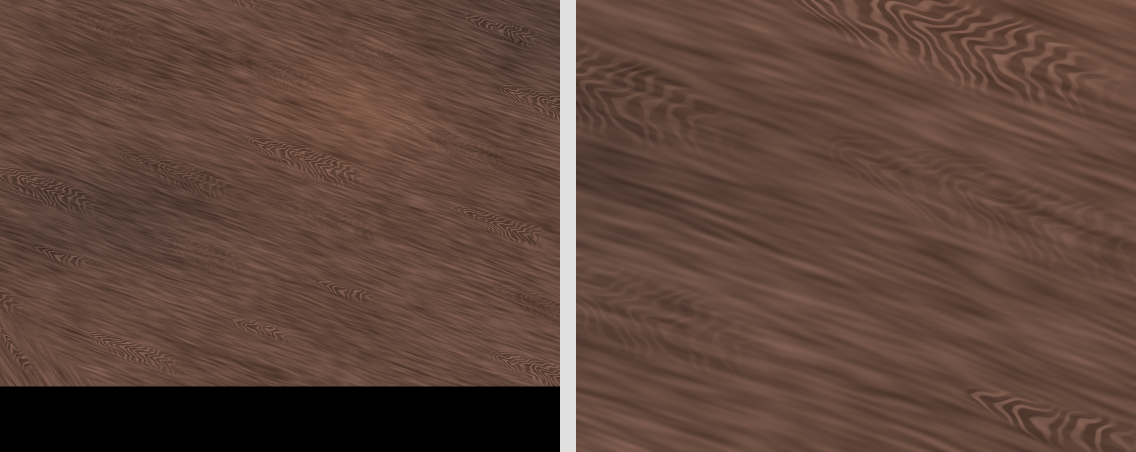
Left, the full canvas; right, a detail of the centre.
Reproduce this texture procedurally as a Shadertoy shader.

```glsl
// Dark brown oak floor with slanting grain, above a plain black band.
// Stretched gradient noise and warped lines make the grain; each cell of a
// staggered grid holds one cathedral figure, drawn as nested chevrons.

const vec3 BLACK = vec3(0.0);
const vec3 DARK_WOOD = vec3(0.265, 0.182, 0.145);
const vec3 LIGHT_WOOD = vec3(0.515, 0.378, 0.325);
const vec3 WARM_TINT = vec3(0.035, 0.008, -0.012);
const float BAND_TOP = 0.145;
const float GRAIN_ANGLE = -0.34;
const float CORNER_ANGLE = -0.95;
const vec2 CELL = vec2(0.42, 0.135);

vec2 hash2(vec2 p) {
    vec3 h = fract(p.xyx * vec3(0.1031, 0.1030, 0.0973));
    h += dot(h, h.yzx + 33.33);
    return fract((h.xx + h.yz) * h.zy);
}

vec2 gradientAt(vec2 corner) {
    float angle = 6.2832 * hash2(corner).x;
    return vec2(cos(angle), sin(angle));
}

// Gradient noise, roughly -0.7 to 0.7
float noise(vec2 p) {
    vec2 i = floor(p), f = fract(p);
    vec2 u = f * f * f * (f * (f * 6.0 - 15.0) + 10.0);
    float a = dot(gradientAt(i), f);
    float b = dot(gradientAt(i + vec2(1, 0)), f - vec2(1, 0));
    float c = dot(gradientAt(i + vec2(0, 1)), f - vec2(0, 1));
    float d = dot(gradientAt(i + vec2(1, 1)), f - vec2(1, 1));
    return mix(mix(a, b, u.x), mix(c, d, u.x), u.y);
}

float fbm(vec2 p) {
    float sum = 0.0, amplitude = 0.6;
    for (int i = 0; i < 3; i++) {
        sum += amplitude * noise(p);
        p = p * 2.03 + 17.3;
        amplitude *= 0.5;
    }
    return sum;
}

vec2 rotate(vec2 p, float angle) {
    float c = cos(angle), s = sin(angle);
    return vec2(c * p.x + s * p.y, c * p.y - s * p.x);
}

float glow(vec2 p, vec2 center, vec2 radius) {
    vec2 d = (p - center) / radius;
    return exp(-dot(d, d));
}

// Cathedral figure with its tip at the origin: x = stripe, y = coverage
vec2 cathedral(vec2 p, float len, float halfWidth) {
    float along = p.x / len;
    float side = p.y + 0.010 * noise(p * vec2(14.0, 30.0) + len * 90.0);
    float slope = mix(3.2, 1.1, smoothstep(0.1, 0.8, along));
    float arch = slope * sqrt(side * side + 0.000006);
    float waver = 0.018 * noise(p * vec2(40.0, 90.0) + len * 50.0);
    float wave = sin(6.2832 * (p.x - arch + waver) / 0.0165);
    float width = halfWidth * mix(0.4, 1.0, smoothstep(0.0, 0.4, along));
    float cover = 1.0 - smoothstep(0.4, 1.0, abs(side) / width);
    cover *= smoothstep(0.0, 0.1, along) * (1.0 - smoothstep(0.65, 1.0, along));
    cover *= 0.85 + 0.8 * noise(p * vec2(30.0, 60.0) + 8.0);
    return vec2(wave, clamp(cover, 0.0, 1.0));
}

// Continuous hairlines that follow the grain and fade in and out
float hairlines(vec2 q, float spacing) {
    float warp = 2.6 * noise(q * vec2(2.6, 10.0)) + 0.9 * noise(q * vec2(9.0, 45.0));
    float wave = sin(6.2832 * (q.y / spacing + warp));
    return wave * smoothstep(-0.35, 0.45, noise(q * vec2(5.0, 16.0) + 31.0));
}

// Brightness of the wood, 0 to 1, with the grain running at an angle
float woodTone(vec2 p, float angle) {
    vec2 q = rotate(p, angle) + 3.0;

    // Fibres, hairlines, wider streaks and thin dark pores
    float y = q.y + 0.012 * noise(q * vec2(3.0, 7.0));
    float fine = noise(vec2(q.x * 11.0, y * 125.0));
    float finest = noise(vec2(q.x * 24.0, y * 210.0 + 60.0));
    float streak = fbm(vec2(q.x * 2.6, y * 26.0));
    float pores = smoothstep(0.2, 0.5, noise(vec2(q.x * 7.0, y * 110.0 + 40.0)));
    float grain = 0.32 * fine + 0.34 * finest + 0.36 * streak - 0.17 * pores
                + 0.13 * hairlines(q, 0.0095);

    // One figure per staggered cell, at random size and strength
    float row = floor(q.y / CELL.y);
    vec2 grid = vec2(q.x / CELL.x + 0.37 * row, q.y / CELL.y);
    vec2 id = floor(grid);
    vec2 place = hash2(id + 5.0), kind = hash2(id + 71.0);
    float len = mix(0.15, 0.31, smoothstep(0.05, 0.5, kind.x));
    vec2 tip = vec2(place.x * (CELL.x - len), CELL.y * mix(0.35, 0.65, place.y));
    vec2 figure = cathedral(fract(grid) * CELL - tip, len, 0.11 * len);
    float strength = figure.y * mix(0.25, 1.0, smoothstep(0.15, 0.6, kind.y));

    // Thin pale crests over darker gaps
    float crest = smoothstep(-0.3, 0.95, figure.x);
    float stripe = mix(-0.30, 0.42, crest);

    // Slight tone step from board to board
    float board = 0.09 * (hash2(id + 133.0).x - 0.5);
    return 0.54 + mix(grain, stripe + 0.45 * grain, strength) + board;
}

void mainImage(out vec4 fragColor, in vec2 fragCoord) {
    vec2 p = fragCoord / iResolution.y;
    float pixel = 1.0 / iResolution.y;

    // Main boards, and one turned board in the lower left corner
    float tone = woodTone(p, GRAIN_ANGLE);
    float corner = 1.0 - smoothstep(-0.02, 0.02, p.y + 0.75 * p.x - 0.31);
    tone = mix(tone, woodTone(p, CORNER_ANGLE), corner);

    // Broad worn patches and uneven light
    float warm = glow(p, vec2(0.78, 0.76), vec2(0.24, 0.16));
    float shade = glow(p, vec2(0.22, 0.52), vec2(0.28, 0.13))
                + glow(p, vec2(1.20, 0.93), vec2(0.30, 0.17));
    tone += 0.28 * fbm(rotate(p, GRAIN_ANGLE) * vec2(3.0, 6.0) + 9.0);
    tone += 0.15 * warm - 0.19 * shade;

    vec3 wood = mix(DARK_WOOD, LIGHT_WOOD, clamp(tone, -0.3, 1.3));
    wood += WARM_TINT * (0.7 * warm - 0.6 * shade);

    float floorMask = smoothstep(-pixel, pixel, p.y - BAND_TOP);
    fragColor = vec4(mix(BLACK, wood, floorMask), 1.0);
}
```
